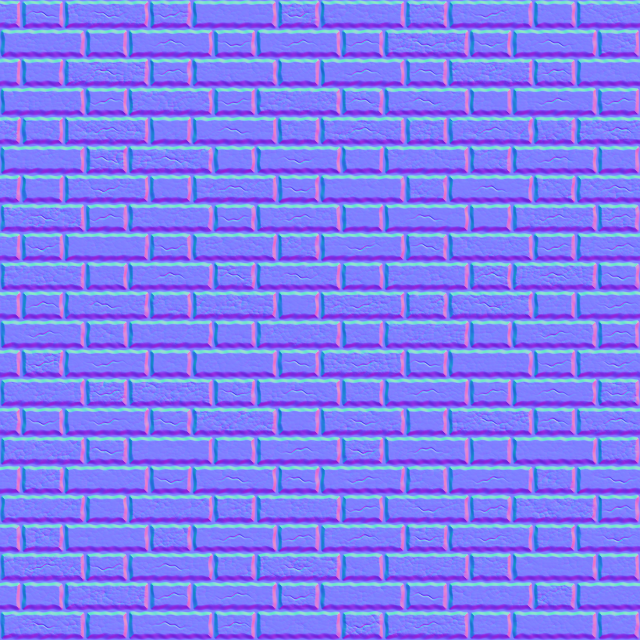
A Shadertoy shader for this texture map:

```glsl
// Tangent-space normal map of a worn brick wall with alternating long and short bricks.
#define ROWS 22.0          // courses, even so the stagger wraps
#define PAIRS 5.0          // long + short pairs per course
#define LONG_SHARE 0.6667  // part of a pair taken by the long brick
#define RELIEF 0.0062      // brick height above the mortar
#define BEVEL_TOP 0.0060   // width of the upper bevel
#define BEVEL_BASE 0.0095  // width of the lower bevel
#define BEVEL_SIDE 0.0066  // width of the end bevels
#define WOBBLE 0.0019      // wear of the brick outline
#define ROUGH 0.0024       // depth of the surface pits
#define CRACK 0.0012       // depth of the central cracks
#define STEP 0.0010        // sampling distance for the slope

vec2 hash2(vec2 p) {
    vec3 q = fract(p.xyx * vec3(0.1031, 0.1030, 0.0973));
    q += dot(q, q.yzx + 33.33);
    return fract((q.xx + q.yz) * q.zy);
}

// Squared distance to the nearest jittered cell point
float cellular(vec2 p) {
    vec2 cell = floor(p), f = p - cell;
    float nearest = 2.0;
    for (int j = -1; j <= 1; j++)
    for (int i = -1; i <= 1; i++) {
        vec2 o = vec2(i, j);
        vec2 v = o + hash2(cell + o) - f;
        nearest = min(nearest, dot(v, v));
    }
    return nearest;
}

// Position relative to the brick centre (xy) and brick half size (zw)
vec4 brickFrame(vec2 p, out vec2 id) {
    float row = floor(p.y * ROWS);
    float u = p.x * PAIRS - 0.5 * mod(row, 2.0);
    float pair = floor(u), f = u - pair;
    float isShort = step(LONG_SHARE, f);
    float start = isShort * LONG_SHARE;
    float halfWidth = 0.5 * mix(LONG_SHARE, 1.0 - LONG_SHARE, isShort);
    id = vec2(2.0 * mod(pair, PAIRS) + isShort, mod(row, ROWS));
    vec2 local = vec2((f - start - halfWidth) / PAIRS, p.y - (row + 0.5) / ROWS);
    return vec4(local, halfWidth / PAIRS, 0.5 / ROWS);
}

// Pits, grain and cracks of one brick face
float faceDetail(vec2 q, vec2 id) {
    vec2 look = hash2(id + 17.0);
    vec2 shift = 40.0 * hash2(id + 5.0);
    float patches = 0.65 + 0.35 * sin(q.x * 95.0 + shift.x) * sin(q.y * 150.0 + shift.y);
    float amount = ROUGH * mix(0.28, 1.0, look.x * look.x) * patches;
    float pits = 0.6 * cellular(q * vec2(85.0, 120.0) + shift)
               + 0.5 * cellular(q * vec2(170.0, 220.0) + shift.yx);
    float line = q.y - 0.0035 * sin(q.x * 110.0 + shift.x) - 0.0012 * sin(q.x * 390.0 + shift.y);
    float groove = exp(-line * line / 1.6e-6 - q.x * q.x / 4e-4);
    return -amount * pits - CRACK * groove * step(0.5, look.y);
}

float wallHeight(vec2 p) {
    vec2 id;
    vec4 frame = brickFrame(p, id);
    vec2 q = frame.xy, size = frame.zw;
    vec2 phase = 6.2832 * hash2(id);

    // Worn outline, always inside the brick's own cell
    float wave = 0.30 * sin(q.x * 330.0 + phase.x + 2.0 * sin(q.y * 130.0 + phase.y))
               + 0.20 * sin(q.x * 185.0 - q.y * 240.0 + phase.y);
    float wear = WOBBLE * (0.5 + wave);

    // Rounded box
    float radius = 0.005;
    vec2 e = abs(q) - size + radius;
    float dist = length(max(e, 0.0)) + min(max(e.x, e.y), 0.0) - radius + wear;

    // Steeper above than below
    float side = smoothstep(-0.010, 0.010, e.x - e.y);
    float upright = mix(BEVEL_BASE, BEVEL_TOP, smoothstep(-0.3, 0.3, q.y / size.y));
    float bevel = mix(upright, BEVEL_SIDE, side);
    float plateau = smoothstep(0.0, bevel, -dist);
    return plateau * (RELIEF + faceDetail(q, id));
}

void mainImage(out vec4 fragColor, in vec2 fragCoord) {
    vec2 p = fragCoord / iResolution.xy;
    vec2 dx = vec2(STEP, 0.0), dy = vec2(0.0, STEP);

    // Central differences give the slope
    vec2 slope = vec2(wallHeight(p + dx) - wallHeight(p - dx),
                      wallHeight(p + dy) - wallHeight(p - dy)) / (2.0 * STEP);
    vec3 normal = normalize(vec3(-slope, 1.0));
    fragColor = vec4(0.5 + 0.5 * normal, 1.0);
}
```
